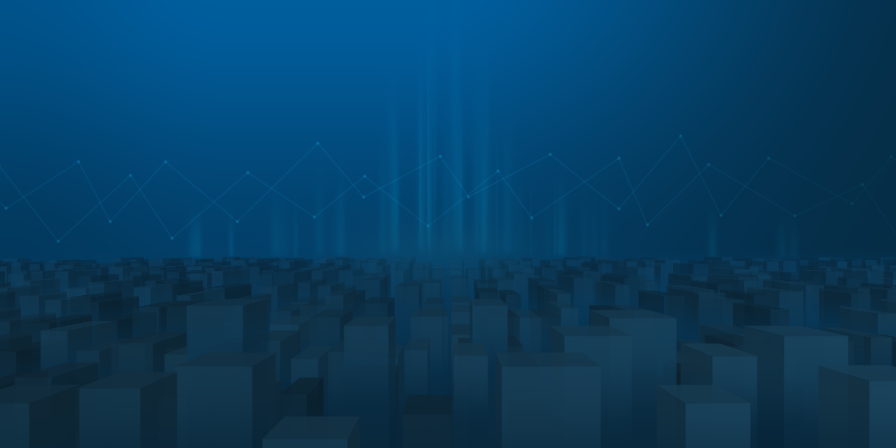
Reproduce this background procedurally as a Shadertoy shader.

```glsl
// Dim blue hall: a field of hazy blocks under light beams and a thin network.

const vec2 VANISH = vec2(1.0, 0.44);

float hash(vec2 p) {
    vec3 a = fract(p.xyx * 0.1031);
    a += dot(a, a.yzx + 33.33);
    return fract((a.x + a.y) * a.z);
}

float band(float x, float lo, float hi, float soft) {
    return smoothstep(lo - soft, lo + soft, x) * (1.0 - smoothstep(hi - soft, hi + soft, x));
}

float segment(vec2 p, vec2 a, vec2 b) {
    vec2 d = b - a;
    return length(p - a - d * clamp(dot(p - a, d) / dot(d, d), 0.0, 1.0));
}

vec3 skyColor(vec2 p) {
    vec3 sky = mix(vec3(0.01, 0.245, 0.405), vec3(0.0, 0.37, 0.62), smoothstep(0.38, 1.05, p.y));
    sky *= 1.0 - 0.12 * smoothstep(0.5, 0.0, p.x);
    return mix(sky, vec3(0.02, 0.17, 0.265), 0.95 * smoothstep(0.85, 2.1, p.x + 0.2 * (0.6 - p.y)));
}

vec3 groundColor(float y) {
    return mix(vec3(0.025, 0.145, 0.225), vec3(0.02, 0.235, 0.38), smoothstep(0.0, 0.44, y));
}

// Block in perspective; q, span and top are relative to the vanishing point
void drawBlock(inout vec3 col, vec2 q, vec2 span, float top, float light, float opacity) {
    float px = 1.0 / iResolution.y, back = 0.88;
    float haze = exp(top * 13.0);
    vec3 lit = mix(vec3(0.10, 0.26, 0.355) * light, vec3(0.035, 0.25, 0.40), haze);
    vec3 dark = groundColor(q.y + VANISH.y);
    float drop = 1.3 * (span.y - span.x) + 0.06;

    // Side face that points to the middle
    float edge = span.x > 0.0 ? span.x : span.y;
    if (span.x * span.y > 0.0) {
        float s = q.x / edge;
        float side = band(s, back, 1.0, px / abs(edge)) * band(q.y, -9.0, top * s, px);
        float fade = smoothstep(0.0, drop, top - q.y);
        col = mix(col, mix(lit * 0.72, dark, fade), side * opacity);
    }
    // Top face
    float s = q.y / top;
    float lid = band(s, back, 1.0, px / abs(top)) * band(q.x / max(s, 0.1), span.x, span.y, px);
    col = mix(col, lit * 0.86, lid * opacity);
    // Front face
    float front = band(q.x, span.x, span.y, px) * band(q.y, -9.0, top, px);
    float fade = 0.85 * smoothstep(0.0, drop, top - q.y);
    col = mix(col, mix(lit, dark, fade), front * opacity);
}

vec3 beams(vec2 p) {
    float glow = 0.0;
    for (float i = 0.0; i < 44.0; i++) {
        float spread = hash(vec2(i, 1.0)) + hash(vec2(i, 2.0)) - 1.0;
        float x = 0.99 + spread * (i < 28.0 ? 0.42 : 1.0);
        float height = 0.12 + 0.5 * exp(-6.0 * abs(x - 0.99)) * (0.5 + hash(vec2(i, 3.0)));
        float width = 0.002 + 0.012 * hash(vec2(i, 4.0));
        float rise = (p.y - 0.42) / height;
        glow += exp(-pow((p.x - x) / width, 2.0)) * smoothstep(0.0, 0.08, rise)
              * (1.0 - smoothstep(0.1, 1.0, rise)) * (0.3 + 0.7 * hash(vec2(i, 5.0)));
    }
    return vec3(0.0, 0.055, 0.06) * glow;
}

vec2 node(float i, float chain) {
    float high = mod(i + chain, 2.0);
    float x = (i + 0.6 * hash(vec2(i, chain + 20.0)) - 0.3) * 0.135;
    return vec2(x, 0.5 + 0.13 * high - 0.05 * chain + 0.07 * hash(vec2(i, chain + 30.0)));
}

vec3 network(vec2 p) {
    float px = 1.0 / iResolution.y, glow = 0.0;
    for (float chain = 0.0; chain < 2.0; chain++) {
        for (float i = -1.0; i < 17.0; i++) {
            vec2 a = node(i, chain);
            glow += 0.5 * (1.0 - smoothstep(0.0, 0.001 + px, segment(p, a, node(i + 1.0, chain))));
            glow += 1.0 - smoothstep(0.002, 0.003 + px, length(p - a));
        }
    }
    return vec3(0.01, 0.075, 0.085) * glow * (1.0 - 0.5 * smoothstep(1.3, 2.0, p.x));
}

void mainImage(out vec4 fragColor, in vec2 fragCoord) {
    vec2 p = fragCoord / iResolution.y;
    p.x += 1.0 - 0.5 * iResolution.x / iResolution.y;
    vec2 q = p - VANISH;

    vec3 col = skyColor(p) + beams(p) + network(p);
    col = mix(col, groundColor(p.y), 1.0 - smoothstep(0.37, 0.45, p.y));

    // Scattered blocks, far rows first and outer cells before inner ones
    for (float row = 0.0; row < 13.0; row++) {
        float depth = 0.018 * pow(1.27, row), cell = 0.03 + 0.32 * depth;
        float inward = q.x > 0.0 ? -1.0 : 1.0;
        for (float k = -1.0; k < 2.0; k++) {
            float id = floor(q.x / cell) + k * inward;
            vec2 seed = vec2(id + 60.0, row * 7.0 + 3.0);
            if (hash(seed) < 0.3) continue;
            float left = (id + 0.25 * hash(seed + 11.0)) * cell;
            float right = left + cell * (0.45 + 0.45 * hash(seed + 23.0));
            float top = -depth * (0.75 + 0.5 * hash(seed + 37.0));
            drawBlock(col, q, vec2(left, right), top, 0.55 + 0.4 * hash(seed + 41.0), 0.7);
        }
    }

    // Large blocks: left, right and top
    vec3 blocks[15] = vec3[15](
        vec3(1.055, 1.133, 0.318), vec3(0.417, 0.542, 0.318), vec3(1.36, 1.51, 0.29),
        vec3(0.768, 0.867, 0.273), vec3(1.26, 1.41, 0.25), vec3(1.75, 1.893, 0.25),
        vec3(1.59, 1.69, 0.205), vec3(1.013, 1.089, 0.206), vec3(1.12, 1.341, 0.182),
        vec3(0.39, 0.563, 0.182), vec3(1.94, 2.12, 0.15), vec3(0.169, 0.313, 0.133),
        vec3(-0.1, 0.065, 0.1), vec3(1.53, 1.675, 0.1), vec3(0.586, 0.776, 0.02));
    for (int i = 0; i < 15; i++) {
        vec3 b = blocks[i];
        drawBlock(col, q, b.xy - VANISH.x, b.z - VANISH.y, 0.8 + 0.14 * b.x, 0.85);
    }

    // Mist on the horizon
    vec2 m = (p - vec2(0.98, 0.44)) / vec2(0.2, 0.06);
    col = mix(col, vec3(0.05, 0.31, 0.45), 0.55 * exp(-dot(m, m)));
    fragColor = vec4(col, 1.0);
}
```
